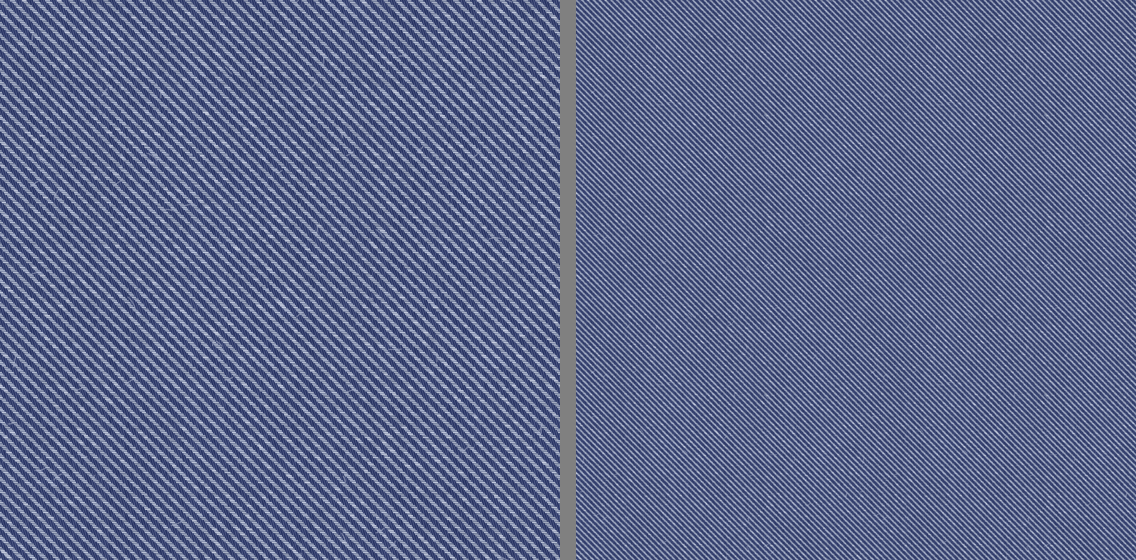
Left: one tile. Right: repeated 2 by 2.
Give the GLSL for this texture, as a Shadertoy shader.

```glsl
// Blue denim twill: pale weft dashes in diagonal bands over dark slanted warp threads.

const vec2 BANDS = vec2(48.0, 48.0);    // diagonal repeats across and down
const float ROWS = 336.0;               // weft threads, seven to a band
const float COLS = 384.0;               // warp threads, eight to a band
const float WARP_LEAN = 1.5;            // threads skewed per band
const float LIGHT_HALF = 0.205;         // half width of the pale band
const float STEPPING = 0.6;             // how far dash ends follow their row
const float HAIR_CELLS = 13.0;
const int SAMPLES = 3;
const float TAU = 6.2831853;

const vec3 WARP_DARK = vec3(0.12, 0.17, 0.36);
const vec3 WARP_LIGHT = vec3(0.29, 0.33, 0.50);
const vec3 WEFT_DARK = vec3(0.40, 0.45, 0.585);
const vec3 WEFT_LIGHT = vec3(0.70, 0.73, 0.805);
const vec3 SLUB = vec3(0.80, 0.82, 0.88);
const vec3 HAIR = vec3(0.66, 0.69, 0.79);

float hash(vec2 p) {
    vec3 q = fract(vec3(p.xyx) * vec3(0.1031, 0.1030, 0.0973));
    q += dot(q, q.yzx + 33.33);
    return fract((q.x + q.y) * q.z);
}

// Rounded thread brightness: 0 in the gap, 1 along the crest
float threadProfile(float t) {
    return smoothstep(0.05, 0.75, 0.5 - 0.5 * cos(TAU * t));
}

// Soft fading made of whole-number sines, so it wraps
float fading(vec2 uv) {
    return sin(TAU * (2.0 * uv.x + uv.y) + 1.3 * sin(TAU * uv.y))
         + 0.6 * sin(TAU * (5.0 * uv.x - 3.0 * uv.y))
         + 0.4 * sin(TAU * (7.0 * uv.y + 4.0 * uv.x));
}

vec3 warpColor(vec2 uv) {
    float phase = fract(dot(uv, BANDS));
    float x = uv.x * COLS - WARP_LEAN * (phase - 0.5);
    float column = mod(floor(x), COLS);
    float band = mod(floor(dot(uv, BANDS)), BANDS.x);
    float shade = 0.5 * hash(vec2(column, 7.0)) + 0.5 * hash(vec2(column, band + 20.0));
    return mix(WARP_DARK, WARP_LIGHT, threadProfile(x)) + 0.07 * (shade - 0.5);
}

vec3 weftColor(float y, float dashSeed, float rowSeed) {
    vec3 color = mix(WEFT_DARK, WEFT_LIGHT, threadProfile(y));
    color += 0.10 * (dashSeed - 0.5) + 0.05 * (rowSeed - 0.5);
    return mix(color, SLUB, 0.6 * smoothstep(0.95, 0.99, dashSeed));
}

vec3 twill(vec2 uv, float softness) {
    uv = fract(uv);
    float y = uv.y * ROWS;
    float row = floor(y);
    float rowSeed = hash(vec2(row, 3.0));

    // Dash ends lean between their row centre and the true diagonal
    float rowY = mix(y, row + 0.5, STEPPING) / ROWS;
    float along = dot(vec2(uv.x, rowY), BANDS) + 0.04 * (rowSeed - 0.5);
    float dash = mod(floor(along + 0.5), BANDS.x);
    float dashSeed = hash(vec2(dash + 11.0, row));
    float halfLength = LIGHT_HALF + 0.07 * (hash(vec2(row, dash + 71.0)) - 0.5);
    float distanceToAxis = abs(fract(along + 0.5) - 0.5);
    float weft = 1.0 - smoothstep(halfLength - softness, halfLength + softness, distanceToAxis);

    return mix(warpColor(uv), weftColor(y, dashSeed, rowSeed), weft);
}

// Sparse curved lint fibres, at most one in each wrapped cell
float hairs(vec2 uv, float pixel) {
    vec2 p = uv * HAIR_CELLS;
    float cover = 0.0;
    for (int j = -1; j <= 1; j++)
    for (int i = -1; i <= 1; i++) {
        vec2 cell = floor(p) + vec2(i, j);
        vec2 id = mod(cell, HAIR_CELLS);
        vec2 center = cell + vec2(hash(id + 5.0), hash(id + 41.0));
        float angle = TAU * hash(id + 83.0);
        vec2 axis = vec2(cos(angle), sin(angle));
        vec2 d = p - center;
        vec2 q = vec2(dot(d, axis), dot(d, vec2(-axis.y, axis.x)));
        float reach = mix(0.07, 0.21, hash(id + 127.0));
        float bend = 3.0 * (hash(id + 163.0) - 0.5);
        float edge = pixel * HAIR_CELLS;
        float line = 1.0 - smoothstep(0.004, 0.004 + edge, abs(q.y - bend * q.x * q.x));
        float ends = 1.0 - smoothstep(0.7 * reach, reach, abs(q.x));
        cover = max(cover, line * ends * step(0.6, hash(id + 211.0)));
    }
    return cover;
}

void mainImage(out vec4 fragColor, in vec2 fragCoord) {
    float pixel = 1.0 / min(iResolution.x, iResolution.y);
    float softness = 0.25 * BANDS.x * pixel;

    // Supersample the fine threads
    vec3 color = vec3(0.0);
    for (int j = 0; j < SAMPLES; j++)
    for (int i = 0; i < SAMPLES; i++) {
        vec2 offset = (vec2(i, j) + 0.5) / float(SAMPLES) - 0.5;
        color += twill((fragCoord + offset) / iResolution.xy, softness);
    }
    color /= float(SAMPLES * SAMPLES);

    // Wear and lint
    vec2 uv = fragCoord / iResolution.xy;
    color *= 1.0 + 0.006 * fading(uv);
    color = mix(color, HAIR, 0.5 * hairs(uv, pixel));
    fragColor = vec4(color, 1.0);
}
```
